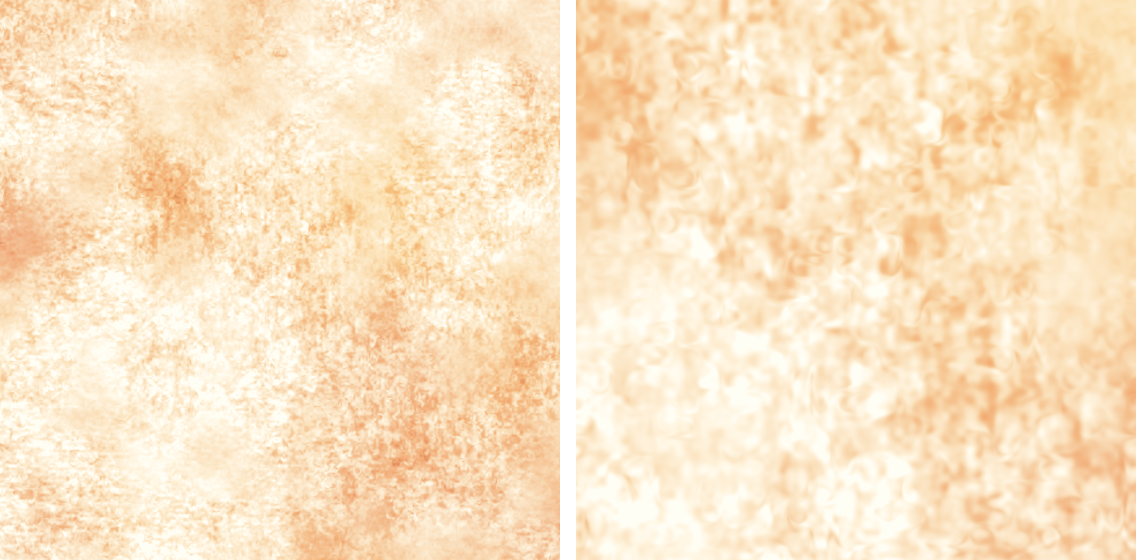
Left: the whole. Right: its middle third, enlarged.
Give the GLSL for this texture, as a Shadertoy shader.

```glsl
// Mottled cream and apricot parchment: broad washes and soft stains set the
// density of pigment, layered value noise breaks them up, and curly and woven
// grain adds fine flecks. A colour ramp turns the density into paper tones.

float hash(vec2 p) {
    return fract(sin(dot(p, vec2(127.1, 311.7))) * 43758.5453);
}

float noise(vec2 p) {
    vec2 i = floor(p), f = fract(p);
    f = f * f * (3.0 - 2.0 * f);
    return mix(mix(hash(i), hash(i + vec2(1, 0)), f.x),
               mix(hash(i + vec2(0, 1)), hash(i + vec2(1, 1)), f.x), f.y);
}

// Layered noise centred on zero
float fbm(vec2 p) {
    float sum = 0.0, amp = 0.5;
    for (int i = 0; i < 5; i++) {
        sum += amp * (noise(p) - 0.5);
        p = p * 2.03 + vec2(17.3, 9.1);
        amp *= 0.55;
    }
    return sum;
}

float stain(vec2 p, vec2 center, vec2 radius) {
    vec2 q = (p - center) / radius;
    return exp(-dot(q, q));
}

// Four washes meeting along soft, nearly straight edges, plus local stains
float washes(vec2 p) {
    vec2 q = p + 0.09 * vec2(fbm(p * 11.0), fbm(p * 11.0 + 40.0));
    float right = smoothstep(0.50, 0.54, q.x);
    float upper = smoothstep(0.47, 0.52, q.y);
    float d = mix(mix(0.09, 0.40, right), mix(0.27, 0.22, right), upper);
    d += 0.58 * stain(q, vec2(0.30, 0.63), vec2(0.065, 0.12));
    d += 0.46 * stain(q, vec2(0.04, 0.58), vec2(0.12, 0.09));
    d += 0.32 * stain(q, vec2(0.74, 0.14), vec2(0.13, 0.09));
    d += 0.38 * stain(q, vec2(0.58, 0.01), vec2(0.08, 0.06));
    d += 0.28 * stain(q, vec2(0.12, 0.07), vec2(0.08, 0.09));
    d += 0.20 * stain(q, vec2(0.69, 0.66), vec2(0.12, 0.18));
    d += 0.28 * stain(q, vec2(0.41, 0.92), vec2(0.05, 0.05));
    d += 0.22 * stain(q, vec2(0.90, 0.30), vec2(0.05, 0.13));
    d -= 0.20 * stain(q, vec2(0.62, 0.92), vec2(0.10, 0.09));
    d -= 0.16 * stain(q, vec2(0.93, 0.66), vec2(0.12, 0.12));
    d -= 0.16 * stain(q, vec2(0.27, 0.86), vec2(0.04, 0.08));
    return d;
}

// Fine curled flecks mixed with short horizontal and vertical fibres
float grain(vec2 p) {
    float turn = 10.0 * noise(p * 75.0);
    vec2 curl = p + 0.0028 * vec2(cos(turn), sin(turn));
    float flecks = 0.5 * noise(curl * 88.0) + 0.65 * noise(curl * 150.0 + 5.0)
                 + 0.4 * noise(p * 215.0 + 9.0) - 0.775;
    float fibres = mix(noise(p * vec2(75, 190)), noise(p * vec2(190, 75) + 31.0),
                       smoothstep(0.4, 0.6, noise(p * 7.0 + 3.0))) - 0.5;
    return flecks + 0.5 * fibres;
}

// Sparse, faint pale scratches
float scratches(vec2 p) {
    float sum = 0.0;
    for (int i = 0; i < 10; i++) {
        float k = float(i);
        float angle = 6.283 * hash(vec2(k, 3.0));
        vec2 q = p - vec2(0.45 + 0.55 * hash(vec2(k, 1.0)), hash(vec2(k, 2.0)));
        vec2 dir = vec2(cos(angle), sin(angle));
        float along = abs(dot(q, dir));
        float across = abs(dot(q, vec2(-dir.y, dir.x)));
        sum += smoothstep(0.0025, 0.0, across) * smoothstep(0.04, 0.015, along);
    }
    return sum;
}

// From bare paper through cream and peach to burnt apricot
vec3 pigment(float d) {
    vec3 c = mix(vec3(1.0, 0.995, 0.96), vec3(1.0, 0.96, 0.88), clamp((d + 0.2) / 0.2, 0.0, 1.0));
    c = mix(c, vec3(0.98, 0.87, 0.72), clamp(d / 0.4, 0.0, 1.0));
    c = mix(c, vec3(0.96, 0.76, 0.56), clamp((d - 0.4) / 0.3, 0.0, 1.0));
    c = mix(c, vec3(0.95, 0.67, 0.45), clamp((d - 0.7) / 0.3, 0.0, 1.0));
    return mix(c, vec3(0.87, 0.55, 0.35), clamp((d - 1.0) / 0.3, 0.0, 1.0));
}

void mainImage(out vec4 fragColor, in vec2 fragCoord) {
    vec2 p = fragCoord / iResolution.y;

    // Density of pigment
    float roughness = mix(0.3, 1.0, smoothstep(-0.16, 0.12, fbm(p * 6.0 + 60.0)));
    float density = washes(p) + 0.62 * fbm(p * 4.0 + 11.0) + 0.75 * fbm(p * 16.0 + 25.0);
    density += roughness * 0.85 * grain(p) - 0.12 * scratches(p);

    // Drift between golden and rosy tints
    float gold = 1.3 * fbm(p * 3.0 + 80.0) + 0.35 * stain(p, vec2(0.68, 0.65), vec2(0.2, 0.2))
               - 0.3 * stain(p, vec2(0.75, 0.25), vec2(0.3, 0.2))
               - 0.3 * stain(p, vec2(0.03, 0.58), vec2(0.12, 0.1));
    vec3 color = pigment(density);
    color += gold * clamp(density, 0.0, 0.6) * vec3(0.02, 0.035, -0.07);

    fragColor = vec4(clamp(color, 0.0, 1.0), 1.0);
}
```
